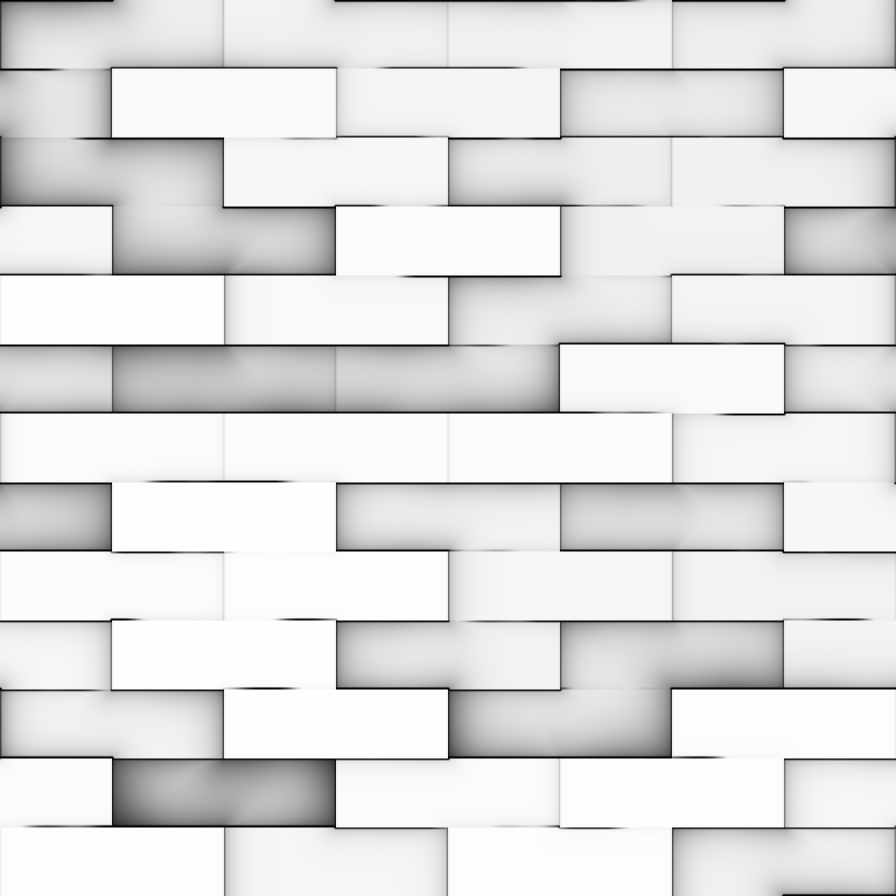
A three.js fragment shader for this pattern:

```glsl
// Wall of white blocks in running bond, 4 across and 13 down, each pushed in
// by its own depth. Every block is shaded by the taller blocks around it:
// soft occlusion from the box distance, plus thin worn joint lines.

varying vec2 vUv;

const vec2 BLOCK = vec2(1.0 / 4.0, 1.0 / 13.0);
const float JOINT_WIDTH = 0.0021;
const float SAMPLE_OFFSET = 0.0005;
const vec3 WHITE = vec3(0.998);
const vec3 JOINT_BLACK = vec3(0.01);

float hash(vec2 p) {
  return fract(sin(dot(p, vec2(127.1, 311.7))) * 43758.5);
}

// Layered sines, roughly -1.5 to 1.5, for uneven shadows and broken lines.
float wear(float x, float row) {
  return sin(x * 23.0 + row * 5.3) + 0.5 * sin(x * 61.0 + row * 11.7);
}

// Odd rows are shifted by half a block.
float rowShift(float row) {
  return 0.5 * mod(row, 2.0);
}

vec2 blockAt(float x, float row) {
  return vec2(floor(x / BLOCK.x + rowShift(row)), row);
}

vec2 blockCenter(vec2 id) {
  return (id + vec2(0.5 - rowShift(id.y), 0.5)) * BLOCK;
}

// 0 is flush with the front, 1 is pushed in furthest.
float blockDepth(vec2 id) {
  return pow(hash(id + 3.0), 1.7);
}

float boxDistance(vec2 p, vec2 center, vec2 halfSize) {
  return length(max(abs(p - center) - halfSize, 0.0));
}

// Shadow cast over a distance by a wall of the given height.
float wallShadow(float dist, float drop) {
  float soft = exp(-dist / (0.006 + 0.02 * drop));
  float contact = exp(-dist / 0.003);
  return drop * (soft + 0.35 * contact);
}

float jointLine(float dist, float width) {
  return 1.0 - smoothstep(width * 0.7, width * 1.3, dist);
}

vec3 wallColor(vec2 p) {
  float row = floor(p.y / BLOCK.y);
  vec2 self = blockAt(p.x, row);
  float depth = blockDepth(self);
  float shadow = 0.0;
  float line = 0.0;

  for (int j = -1; j <= 1; j++) {
    float otherRow = row + float(j);
    vec2 nearest = blockAt(p.x, otherRow);
    float rowShadow = 0.0;

    // Broken patches are shared along the joint between two rows.
    float worn = wear(p.x, row + otherRow);

    for (int i = -1; i <= 1; i++) {
      vec2 other = nearest + vec2(float(i), 0.0);
      float drop = max(depth - blockDepth(other), 0.0);
      float dist = boxDistance(p, blockCenter(other), 0.5 * BLOCK);
      rowShadow = max(rowShadow, wallShadow(dist, drop));

      // Bed joints are near black; end joints are thinner and greyer.
      float bed = smoothstep(0.02, 0.16, drop + 0.1 * worn) * step(0.001, drop);
      float end = 0.06 + 0.5 * smoothstep(0.0, 0.5, drop);
      float isEnd = j == 0 ? 1.0 : 0.0;
      float isSelf = isEnd * (i == 0 ? 1.0 : 0.0);
      float width = JOINT_WIDTH * mix(1.0, 0.7, isEnd);
      float strength = mix(bed, end, isEnd) * (1.0 - isSelf);
      line = max(line, strength * jointLine(dist, width));
    }
    shadow += rowShadow * (1.0 + 0.15 * worn);
  }

  float light = (1.0 - 0.09 * depth) * exp(-0.8 * shadow);
  return mix(WHITE * light, JOINT_BLACK, line);
}

void main() {
  // Four samples smooth the block edges.
  vec3 color = vec3(0.0);
  for (int y = 0; y < 2; y++) {
    for (int x = 0; x < 2; x++) {
      vec2 offset = (vec2(float(x), float(y)) - 0.5) * SAMPLE_OFFSET * 2.0;
      color += wallColor(vUv + offset);
    }
  }
  gl_FragColor = vec4(color * 0.25, 1.0);
}
```
